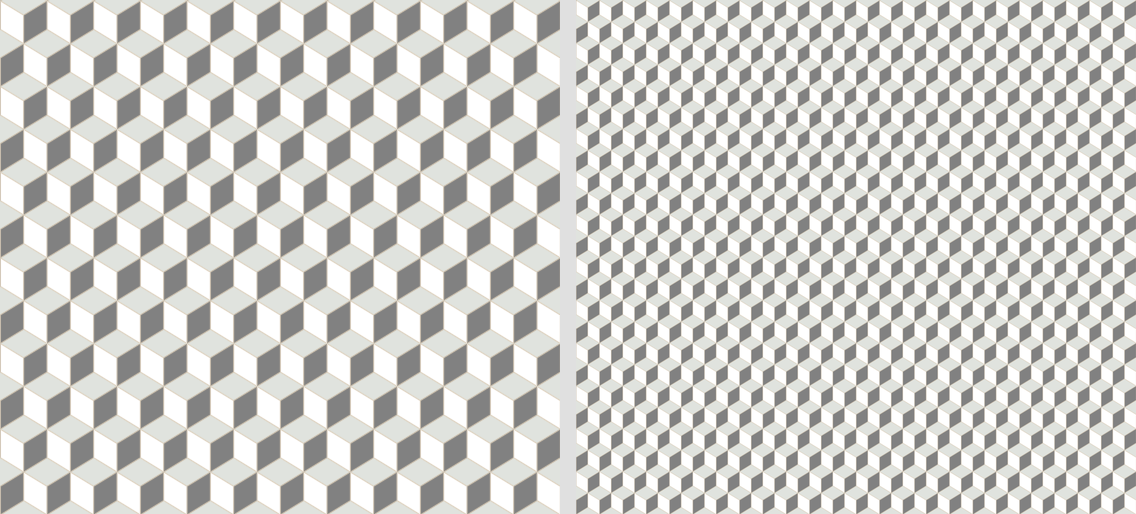
Left: one tile. Right: repeated 2 by 2.
Write a Shadertoy shader that draws this pattern.

```glsl
// Tumbling-block tiling: rows of cubes with a pale top, white left and grey right face.
// Each row is one band of half-shifted cells; slanted and vertical edge distances
// pick the face and draw thin beige joints. Whole repeats make it tile.

const float COLUMNS = 12.0;              // cubes across
const float ROWS = 12.0;                 // cube rows down, even so the shift wraps
const vec2 SHIFT = vec2(0.015, 0.06);    // offset in cell units
const float JOINT_HALF_WIDTH = 0.0009;   // fraction of canvas width
const float SOFTNESS = 0.0015;           // edge blur, fraction of canvas width
const float JOINT_OPACITY = 0.75;

const vec3 TOP_COLOR   = vec3(0.880, 0.892, 0.872);
const vec3 LEFT_COLOR  = vec3(1.0);
const vec3 RIGHT_COLOR = vec3(0.505);
const vec3 JOINT_COLOR = vec3(0.84, 0.77, 0.67);

float joint(float dist, float halfWidth, float blur) {
    return 1.0 - smoothstep(halfWidth - blur, halfWidth + blur, abs(dist));
}

void mainImage(out vec4 fragColor, in vec2 fragCoord) {
    // Cell units: a cube is 2 wide, a row 3 high, measured down from the top
    vec2 units = vec2(2.0 * COLUMNS, 3.0 * ROWS);
    vec2 uv = fragCoord / iResolution.xy;
    vec2 p = vec2(uv.x, 1.0 - uv.y) * units - SHIFT;

    // Local position in a band, with alternate rows shifted by half a cube
    float row = floor(p.y / 3.0);
    float x = mod(p.x - row, 2.0) - 1.0;
    float y = p.y - 3.0 * row;
    float ax = abs(x);

    // Signed distances in screen space: positive on side faces, and on right faces
    vec2 perPixel = units / iResolution.xy;
    float side = min(y - 1.0 + ax, 3.0 - ax - y) / length(perPixel);
    float upright = min(ax, 1.0 - ax) / perPixel.x;
    float right = x < 0.0 ? -upright : upright;

    // Faces
    float blur = max(SOFTNESS * iResolution.x, 0.7);
    float halfWidth = JOINT_HALF_WIDTH * iResolution.x;
    float sideMask = smoothstep(-blur, blur, side);
    vec3 sideColor = mix(LEFT_COLOR, RIGHT_COLOR, smoothstep(-blur, blur, right));
    vec3 color = mix(TOP_COLOR, sideColor, sideMask);

    // Joints: slanted everywhere, vertical only between side faces
    float line = max(joint(side, halfWidth, blur),
                     joint(upright, halfWidth, blur) * sideMask);
    color = mix(color, JOINT_COLOR, line * JOINT_OPACITY);

    fragColor = vec4(color, 1.0);
}
```
